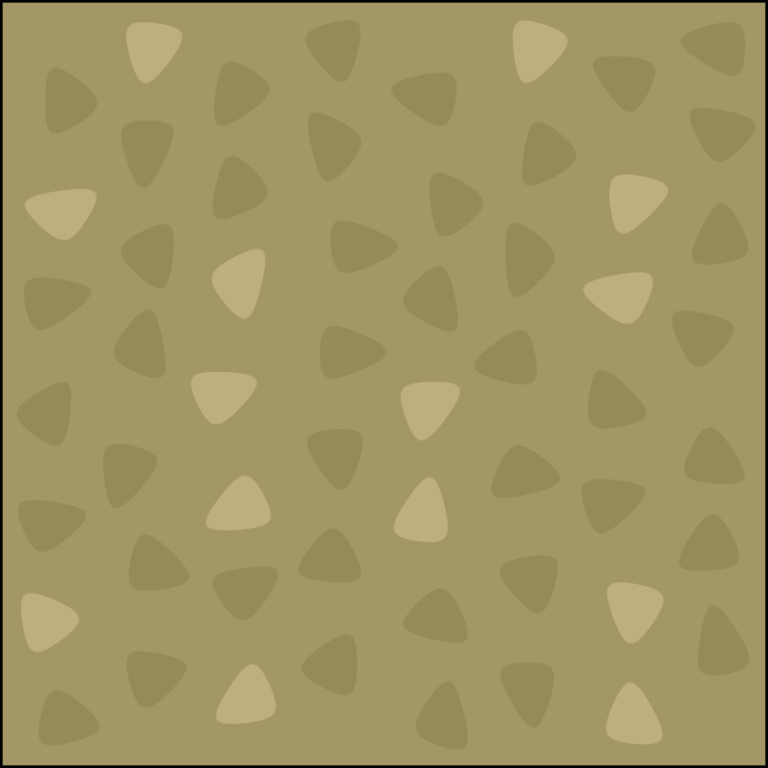
Reproduce this pattern procedurally as a three.js fragment shader.

```glsl
// Scattered rounded triangular chips, olive and pale sand, on a khaki ground in a thin black frame.
// Chips sit on a jittered, staggered lattice; each one is a smooth maximum of three
// half-planes, which rounds its corners and bulges its sides.
varying vec2 vUv;

const vec2 GRID = vec2(8.0, 7.0);

// Three random values from a cell, without sine
vec3 hash3(vec2 cell) {
  vec3 p = fract(cell.xyx * vec3(0.1031, 0.1030, 0.0973));
  p += dot(p, p.yxz + 33.33);
  return fract((p.xxy + p.yzz) * p.zyx);
}

// Staggered lattice point, bent by a slow wave and shifted at random
vec2 chipCentre(vec2 cell) {
  vec2 c = vec2(0.066, 0.067) + cell * vec2(0.124, 0.135);
  c.y += 0.06 * mod(cell.x, 2.0);
  c += 0.014 * sin(c.yx * vec2(9.0, 11.0) + vec2(1.0, 4.0));
  c += 0.034 * (hash3(cell + 17.0).xy - 0.5);
  return clamp(c, 0.06, 0.94);
}

// Signed distance along one side's normal
float side(vec2 p, float angle) {
  return dot(p, vec2(cos(angle), sin(angle))) - 0.032;
}

// Soft triangle: quarter turns with a slight tilt, uneven corners
float chipDistance(vec2 p, vec2 cell) {
  vec3 shape = hash3(cell + 41.0);
  vec3 pose = hash3(cell + 73.0);
  float turn = 1.5708 * floor(4.0 * pose.x) + 0.5 * (pose.y - 0.5);
  vec2 skew = 0.46 * (shape.xy - 0.5);
  vec3 d = vec3(side(p, turn),
                side(p, turn + 2.0944 + skew.x),
                side(p, turn + 4.1888 + skew.y));
  float rounding = 0.015;
  return rounding * log(dot(exp(d / rounding), vec3(1.0)));
}

// One pale chip in every run of four columns
bool isPale(vec2 cell) {
  float pick = hash3(vec2(floor(cell.x / 4.0), cell.y) + 5.0).x;
  return abs(floor(4.0 * pick) - mod(cell.x, 4.0)) < 0.5;
}

void main() {
  vec3 khaki = vec3(0.64, 0.592, 0.40);
  vec3 olive = vec3(0.58, 0.55, 0.345);
  vec3 sand = vec3(0.75, 0.688, 0.502);
  vec3 color = khaki;

  // Chips
  for (float row = 0.0; row < GRID.y; row += 1.0) {
    for (float col = 0.0; col < GRID.x; col += 1.0) {
      vec2 cell = vec2(col, row);
      vec2 p = vUv - chipCentre(cell);
      if (dot(p, p) > 0.01) continue;
      float cover = 1.0 - smoothstep(-0.001, 0.001, chipDistance(p, cell));
      color = mix(color, isPale(cell) ? sand : olive, cover);
    }
  }

  // Frame
  vec2 inset = min(vUv, 1.0 - vUv);
  color *= smoothstep(0.0025, 0.0044, min(inset.x, inset.y));

  gl_FragColor = vec4(color, 1.0);
}
```
